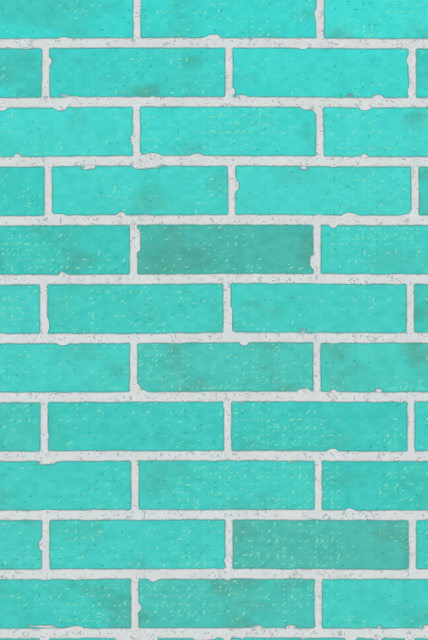
Write a WebGL 1 fragment shader that draws this texture.

```glsl
precision highp float;

uniform vec2 u_resolution;

// Layout, in fractions of the canvas height
const vec2 PITCH = vec2(0.2865, 0.0921);
const vec2 JOINT = vec2(0.0118, 0.0155);
const float FIRST_BED = 0.0677;
const float FIRST_JOINT = 0.0725;
const float STAGGER = 0.138;
const float ROW_JITTER = 0.009;
const float CORNER = 0.003;
const float EDGE_WOBBLE = 0.0022;
const float RIM_WIDTH = 0.0028;

const vec3 TURQUOISE = vec3(0.285, 0.795, 0.755);
const vec3 BRIGHT_TURQUOISE = vec3(0.27, 0.85, 0.82);
const vec3 DULL_GREEN = vec3(0.32, 0.68, 0.625);
const vec3 RIM = vec3(0.31, 0.57, 0.56);
const vec3 PALE_FLECK = vec3(0.60, 0.86, 0.74);
const vec3 DARK_FLECK = vec3(0.20, 0.63, 0.60);
const vec3 MORTAR = vec3(0.835, 0.86, 0.855);
const vec3 MORTAR_GRIT = vec3(0.64, 0.69, 0.70);

float hash(vec2 p) {
  return fract(sin(dot(p, vec2(127.1, 311.7))) * 43758.545);
}

float noise(vec2 p) {
  vec2 i = floor(p);
  vec2 f = fract(p);
  f = f * f * (3.0 - 2.0 * f);
  return mix(mix(hash(i), hash(i + vec2(1.0, 0.0)), f.x),
             mix(hash(i + vec2(0.0, 1.0)), hash(i + 1.0), f.x), f.y);
}

float fbm(vec2 p) {
  float sum = 0.0;
  float weight = 0.5;
  for (int i = 0; i < 4; i++) {
    sum += weight * noise(p);
    p = p * 2.03 + 17.3;
    weight *= 0.5;
  }
  return sum / 0.9375;
}

// Short slanted marks, one at most per cell
float flecks(vec2 p, float cell, float density, float seed) {
  vec2 q = p / cell + seed;
  vec2 id = floor(q);
  vec2 offset = vec2(hash(id + 3.1), hash(id + 8.7)) - 0.5;
  vec2 d = fract(q) - 0.5 - 0.4 * offset;
  float angle = 0.7 + 1.6 * (hash(id + 5.3) - 0.5);
  float c = cos(angle);
  float s = sin(angle);
  d = vec2(c * d.x + s * d.y, c * d.y - s * d.x);
  float radius = mix(0.12, 0.29, hash(id + 1.9));
  float soft = 1.2 / (u_resolution.y * cell);
  float mark = 1.0 - smoothstep(-soft, soft, length(d * vec2(1.0, 2.3)) - radius);
  return mark * step(hash(id), density);
}

float roundedBox(vec2 p, vec2 halfSize, float radius) {
  vec2 q = abs(p) - halfSize + radius;
  return length(max(q, 0.0)) + min(max(q.x, q.y), 0.0) - radius;
}

vec3 mortarColor(vec2 p) {
  float grit = 0.6 * noise(p * 390.0) + 0.4 * noise(p * 190.0 + 9.0);
  vec3 color = mix(MORTAR, MORTAR_GRIT, 0.75 * smoothstep(0.55, 0.9, grit));
  return color + 0.05 * (fbm(p * 60.0) - 0.5);
}

vec3 brickColor(vec2 p, vec2 id) {
  float tone = hash(id + 21.4);
  float cloud = fbm(p * vec2(14.0, 20.0) + id * 3.7);
  float dull = 0.75 * pow(tone, 5.0) + 0.75 * smoothstep(0.5, 0.85, cloud) * (0.35 + tone);
  vec3 color = mix(TURQUOISE, BRIGHT_TURQUOISE, smoothstep(0.55, 1.0, p.y));
  color = mix(color, DULL_GREEN, clamp(dull, 0.0, 1.0));
  color += 0.035 * (hash(id + 6.2) - 0.5);
  color += 0.07 * (fbm(p * vec2(90.0, 120.0)) - 0.5);

  // Glaze specks, gathered in patches
  float patches = smoothstep(0.3, 0.7, noise(p * 16.0 + id)) * (0.5 + hash(id + 2.8));
  float pale = flecks(p, 0.0125, 0.5 * patches, 0.0);
  pale = max(pale, flecks(p, 0.0083, 0.38 * patches, 31.0));
  color = mix(color, PALE_FLECK, 0.65 * pale);
  return mix(color, DARK_FLECK, 0.5 * flecks(p, 0.011, 0.12, 67.0));
}

void main() {
  vec2 p = gl_FragCoord.xy / u_resolution.y;
  float pixel = 1.0 / u_resolution.y;

  // Running bond, counted from the top course
  float sag = 0.0025 * (noise(vec2(p.x * 5.0, p.y * 4.0)) - 0.5);
  float y = (1.0 - p.y - FIRST_BED + sag) / PITCH.y;
  float row = floor(y);
  float shift = FIRST_JOINT + STAGGER * mod(row, 2.0);
  shift += ROW_JITTER * (hash(vec2(row, 4.0)) - 0.5);
  float x = (p.x - shift) / PITCH.x;
  vec2 id = vec2(floor(x), row);
  vec2 local = (fract(vec2(x, y)) - 0.5) * PITCH;

  // Uneven outline with a few chips
  float d = roundedBox(local, 0.5 * (PITCH - JOINT), CORNER);
  d += EDGE_WOBBLE * (fbm(p * 75.0 + id) - 0.5);
  d += 0.005 * smoothstep(0.77, 0.95, noise(p * 42.0 + id * 5.1));

  float rim = smoothstep(-RIM_WIDTH, 0.0, d) * (0.4 + 0.5 * noise(p * 55.0));
  vec3 brick = mix(brickColor(p, id), RIM, rim);
  vec3 mortar = mortarColor(p) * (1.0 - 0.10 * (1.0 - smoothstep(0.0, 0.003, d)));
  gl_FragColor = vec4(mix(brick, mortar, smoothstep(-pixel, pixel, d)), 1.0);
}
```
